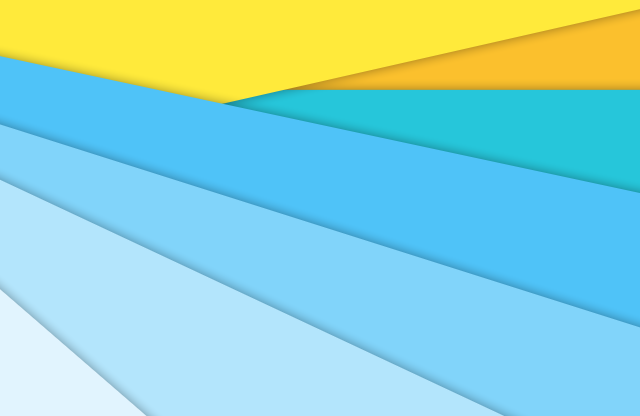
Reproduce this background procedurally as a Shadertoy shader.

```glsl
// Overlapping sheets of coloured paper with slanted edges and soft shadows.

const vec3 ORANGE   = vec3(0.984, 0.753, 0.176);
const vec3 TEAL     = vec3(0.149, 0.776, 0.855);
const vec3 YELLOW   = vec3(1.000, 0.918, 0.231);
const vec3 BLUE     = vec3(0.310, 0.765, 0.973);
const vec3 SKY      = vec3(0.506, 0.831, 0.980);
const vec3 PALE_SKY = vec3(0.702, 0.898, 0.988);
const vec3 ICE      = vec3(0.882, 0.957, 0.996);

const float SHADOW_WIDTH = 0.030;
const float SHADOW_STRENGTH = 0.20;

// Signed distance to the line from a to b, negative on its right side.
float lineDistance(vec2 p, vec2 a, vec2 b) {
    vec2 along = normalize(b - a);
    return dot(p - a, vec2(-along.y, along.x));
}

// Lays a sheet right of the line from a to b, shading what lies beneath.
vec3 addSheet(vec3 under, vec3 paper, vec2 uv, vec2 a, vec2 b, vec2 canvas, float pixel) {
    float d = lineDistance(uv * canvas, a * canvas, b * canvas);
    float fade = 1.0 - clamp(d / SHADOW_WIDTH, 0.0, 1.0);
    vec3 shaded = under * (1.0 - SHADOW_STRENGTH * fade * fade);
    float cover = clamp(0.5 - d / pixel, 0.0, 1.0);
    return mix(shaded, paper, cover);
}

void mainImage(out vec4 fragColor, in vec2 fragCoord) {
    vec2 uv = fragCoord / iResolution.xy;
    vec2 canvas = vec2(iResolution.x / iResolution.y, 1.0);
    float pixel = 1.0 / iResolution.y;

    // Warm and teal sheets at the top
    vec3 color = ORANGE;
    color = addSheet(color, TEAL, uv, vec2(0.0, 0.784), vec2(1.0, 0.784), canvas, pixel);
    color = addSheet(color, YELLOW, uv, vec2(1.0, 0.978), vec2(0.349, 0.751), canvas, pixel);

    // Blue sheets fanning down to the lower left corner
    color = addSheet(color, BLUE, uv, vec2(0.0, 0.865), vec2(1.0, 0.536), canvas, pixel);
    color = addSheet(color, SKY, uv, vec2(0.0, 0.701), vec2(1.0, 0.213), canvas, pixel);
    color = addSheet(color, PALE_SKY, uv, vec2(0.0, 0.568), vec2(0.788, 0.0), canvas, pixel);
    color = addSheet(color, ICE, uv, vec2(0.0, 0.305), vec2(0.229, 0.0), canvas, pixel);

    fragColor = vec4(color, 1.0);
}
```
